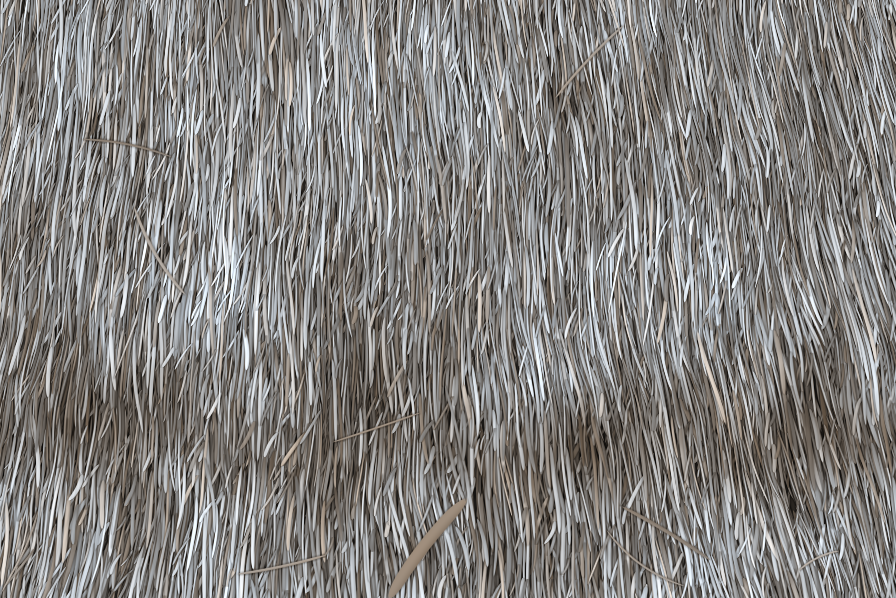
Write a WebGL 2 fragment shader that draws this texture.

```glsl
#version 300 es
precision highp float;
// Weathered thatch: overlapping dry straws hanging in a loose fan, with a few stray stalks.

uniform vec2 u_resolution;
out vec4 fragColor;

vec4 hash(ivec4 key) {
  uvec4 v = uvec4(key) * 1664525u + 1013904223u;
  v += v.yzxy * v.wxyz;
  v ^= v >> 16u;
  v += v.yzxy * v.wxyz;
  return vec4(v >> 8u) * exp2(-24.0);
}

float cornerSlope(ivec2 corner, vec2 d) {
  float a = 6.2832 * hash(ivec4(corner, 71, 5)).x;
  return dot(vec2(cos(a), sin(a)), d);
}

float gradientNoise(vec2 p) {
  ivec2 i = ivec2(floor(p));
  vec2 f = fract(p);
  vec2 s = f * f * f * (f * (f * 6.0 - 15.0) + 10.0);
  float low = mix(cornerSlope(i, f), cornerSlope(i + ivec2(1, 0), f - vec2(1, 0)), s.x);
  float high = mix(cornerSlope(i + ivec2(0, 1), f - vec2(0, 1)),
                   cornerSlope(i + ivec2(1, 1), f - vec2(1, 1)), s.x);
  return 1.4 * mix(low, high, s.y);
}

// Tapered, bent blade along y: returns coverage, shadow and position across.
vec3 blade(vec2 d, float halfLength, float width, float slope, float bend) {
  float along = d.y / halfLength;
  float t2 = along * along;
  float side = (d.x - slope * d.y - bend * (t2 - 0.3)) / sqrt(1.0 + slope * slope);
  float edge = abs(side) - width * (1.0 - t2 * t2 * t2);
  float soft = 0.75 / u_resolution.y;
  float tip = 1.0 - smoothstep(0.9, 1.0, abs(along));
  return vec3(tip * (1.0 - smoothstep(-soft, soft, edge)),
              tip * (1.0 - smoothstep(0.0, 0.0045, edge)),
              clamp(side / width, -1.0, 1.0));
}

// Puts a rounded blade over what lies below; straw holds tone and brownness.
void lay(inout vec2 straw, vec3 b, float tone, float brown) {
  straw.x *= 1.0 - 0.26 * b.y;
  straw = mix(straw, vec2(tone * (1.0 - 0.08 * b.z - 0.1 * b.z * b.z), brown), b.x);
}

void layStraws(inout vec2 straw, vec2 q) {
  const int LAYERS = 13;
  const vec2 CELL = vec2(0.014, 0.1);
  for (int layer = 0; layer < LAYERS; layer++) {
    float depth = float(layer) / float(LAYERS - 1);
    vec2 shifted = q + CELL * hash(ivec4(layer, 3, 8, 1)).xy;
    ivec2 home = ivec2(floor(shifted / CELL));
    for (int j = -1; j <= 1; j++)
    for (int i = -2; i <= 2; i++) {
      ivec2 id = home + ivec2(i, j);
      vec4 place = hash(ivec4(id, layer, 11));
      vec2 d = shifted - (vec2(id) + place.xy) * CELL;
      float halfLength = mix(0.035, 0.085, place.z);
      if (abs(d.y) > halfLength) continue;

      vec4 look = hash(ivec4(id, layer, 29));
      float sway = 2.0 * place.w - 1.0;
      float slope = 0.1 * sway + 0.14 * sway * sway * sway;
      // Some straws are short broken chaff at a steeper slant.
      if (look.w > 0.7) {
        halfLength *= 0.4;
        slope *= 2.7;
      }
      float width = mix(0.0015, 0.0039, look.y * look.y);
      float bend = 0.008 * (fract(look.w * 17.0) - 0.5);
      vec3 b = blade(d, halfLength, width, slope, bend);
      float brown = pow(look.z, 4.0);
      float tone = mix(0.46, 0.93, look.x) * mix(0.5, 1.0, depth) * (1.0 - 0.2 * brown);
      tone *= 1.0 - 0.2 * smoothstep(0.0, 1.0, d.y / halfLength);
      lay(straw, b, tone, brown);
    }
  }
}

void layStrays(inout vec2 straw, vec2 p) {
  for (int k = 0; k < 9; k++) {
    vec4 r = hash(ivec4(k, 41, 7, 2));
    vec4 s = hash(ivec4(k, 13, 5, 6));
    float angle = mix(-1.5, 1.5, r.z);
    vec2 axis = vec2(sin(angle), cos(angle));
    vec2 d = p - r.xy * vec2(1.5, 1.0);
    vec2 local = vec2(dot(d, vec2(axis.y, -axis.x)), dot(d, axis));
    vec3 b = blade(local, mix(0.035, 0.09, r.w), mix(0.0016, 0.003, s.x), 0.0, 0.03 * (s.y - 0.5));
    lay(straw, b, mix(0.5, 0.72, s.z), 0.9);
  }
  // One broad fallen leaf near the lower edge.
  vec2 d = p - vec2(0.711, 0.085);
  vec2 local = vec2(dot(d, vec2(0.79, -0.613)), dot(d, vec2(0.613, 0.79)));
  lay(straw, blade(local, 0.11, 0.01, 0.0, 0.008), 0.55, 1.3);
}

void main() {
  vec2 p = gl_FragCoord.xy / u_resolution.y;

  // Straws spread downwards from the middle and gather in loose tufts.
  vec2 q = vec2((p.x - 0.75) * (1.0 + 0.3 * p.y), p.y);
  q.x += 0.016 * gradientNoise(p * 3.5) + 0.005 * gradientNoise(p * vec2(12.0, 8.0) + 9.0);

  vec2 straw = vec2(0.14, 0.3);
  layStraws(straw, q);

  // Damp patches, a brown course low down, and fine fibre streaks.
  float patches = gradientNoise(p * vec2(4.0, 3.0) + 20.0) + 0.8 * gradientNoise(p * vec2(14.0, 7.0));
  float course = (p.y - 0.26 + 0.07 * gradientNoise(p * vec2(4.0, 2.0) + 5.0)) / 0.1;
  float damp = exp(-course * course);
  straw.x *= (1.2 + 0.27 * patches) * (1.0 - 0.24 * damp);
  straw.x *= 1.0 + 0.1 * gradientNoise(q * vec2(260.0, 30.0));
  layStrays(straw, p);

  // Dark straw is warm, pale straw is a cool grey.
  float warmth = mix(0.09, -0.022, smoothstep(0.08, 0.7, straw.x));
  warmth += 0.1 * straw.y + 0.03 * damp - 0.02 * patches - 0.01;
  // Bleached highlights roll off gently below white.
  float tone = straw.x - 0.45 * pow(max(straw.x - 0.74, 0.0), 1.2);
  fragColor = vec4(tone * (1.0 + warmth * vec3(1.0, 0.0, -1.0)), 1.0);
}
```
